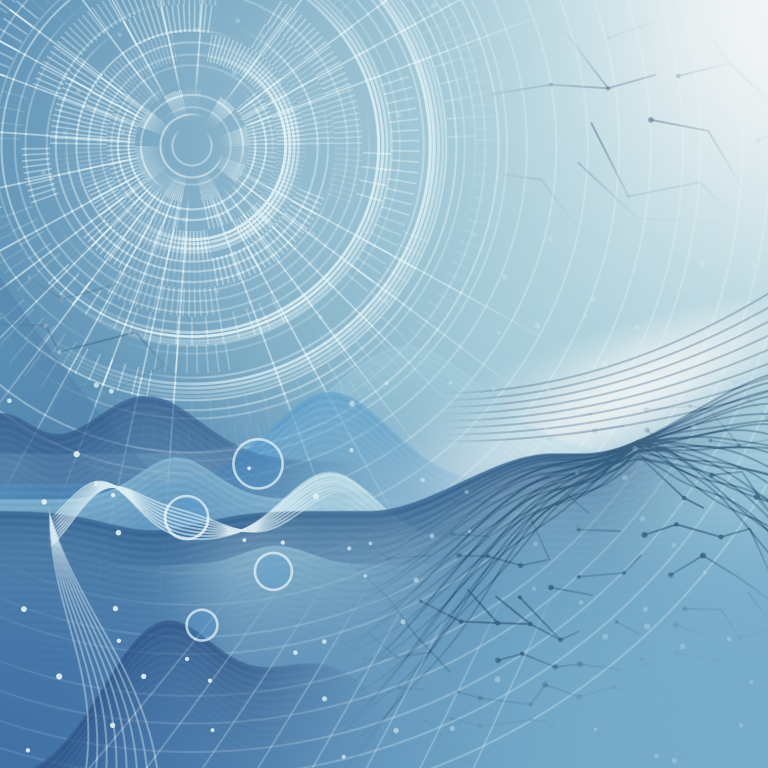
This background is drawn by a Shadertoy shader. Its source:

```glsl
// Pale blue abstract: a fine radial dial over misty, layered waves.
// Polar hashes draw rings and ticks, Gaussian bumps shape the waves,
// and a jittered cell grid supplies the linked dots.

const vec3 NAVY = vec3(.18, .33, .53), MIST = vec3(.9, .96, .97);

float hash(vec2 p) {
  return fract(sin(dot(p, vec2(12.99, 78.23))) * 4375.85);
}

// Smooth step that may also fall
float ramp(float a, float b, float x) {
  x = clamp((x - a) / (b - a), 0., 1.);
  return x * x * (3. - 2. * x);
}

float bump(float x, float c, float w) {
  x = (x - c) / w;
  return exp(-x * x);
}

float spot(vec2 p, float x, float y, float w, float h) {
  return bump(p.x, x, w) * bump(p.y, y, h);
}

float stroke(float d, float w) {
  return ramp(w + 1.5 / iResolution.y, w, abs(d));
}

// Stroke along the zero of any smooth field
float curve(float d) {
  float slope = length(vec2(dFdx(d), dFdy(d))) * iResolution.y;
  return stroke(d / max(slope, .01), .0003);
}

vec2 cellPoint(vec2 id) {
  return id + .1 + .8 * vec2(hash(id + 3.7), hash(id + 41.3));
}

// x: links between neighbouring points, y: dots
vec2 network(vec2 p, float scale) {
  p *= scale;
  vec2 net = vec2(0);
  for (int i = 0; i < 9; i++) {
    vec2 id = floor(p) + vec2(i % 3 - 1, i / 3 - 1), a = cellPoint(id);
    float k = hash(id + 9.1);
    vec2 b = cellPoint(id + vec2(1, k > .5 ? 0 : -1)) - a, q = p - a;
    float link = length(q - b * clamp(dot(q, b) / dot(b, b), 0., 1.));
    net = max(net, vec2(stroke(link / scale, .0003) * step(.3, k),
      stroke(length(q) / scale, .001 + .002 * k * k) * step(.45, k)));
  }
  return net;
}

// Fill below an edge, fading with depth, with fine contour lines
void wave(inout vec3 col, float depth, vec3 tint, float alpha) {
  alpha *= ramp(-.001, .002, depth) * exp(-max(depth, 0.) / .085);
  col = mix(col, tint + .025 * sin(depth * 650.), alpha);
}

// Spokes or ticks: n rays around the circle
float rays(float a, float n, float r) {
  return stroke((fract(a * n) - .5) * 6.2832 / n * r, .0002);
}

float dial(vec2 p) {
  float r = length(p), a = atan(p.y, p.x), ink = .17 * ramp(.4, .08, r);
  // Thin broken rings
  for (int i = 0; i < 30; i++) {
    float k = hash(vec2(i, 5)), R = .022 + .0138 * float(i) + .006 * k;
    ink += stroke(r - R, .0004) * ramp(-.4, .2, cos(a - k * 40.) + .5 - R) * (.2 + .3 * k);
  }
  // Bright bundled arcs and wide faint orbits
  vec3 radii = vec3(.122, .243, .31);
  for (int i = 0; i < 12; i++) {
    float s = float(i % 4), lit = ramp(-.4, .9, cos(a + .45));
    ink += stroke(r - radii[i / 4] - .0055 * s, .0009) * lit * (.75 - .13 * s);
    ink += stroke(r - .42 - .04 * float(i) - .02 * hash(vec2(i, 7)), .0004) * .3 * lit;
  }
  // Ticks in hashed polar blocks, then sparse spokes
  float band = floor(r * 27.), turn = a / 6.2832;
  float block = hash(vec2(band, floor(turn * 18.)));
  ink += rays(turn, floor(70. + 130. * hash(vec2(band, 2))), r)
    * ramp(.25, .8, block) * .38 * ramp(.43, .3, r) * ramp(.03, .07, r);
  float k = hash(vec2(floor(turn * 44.), 8));
  return ink + rays(turn, 44., r) * step(.45, k) * ramp(.06, .1, r) * ramp(.35 + .35 * k, .3, r) * .5;
}

void mainImage(out vec4 fragColor, in vec2 fragCoord) {
  vec2 uv = fragCoord / iResolution.xy;
  float x = uv.x, y = uv.y, dark = 0., light = 0.;
  // Sky, deep lower left and two white glows
  vec3 sky = mix(vec3(.36, .57, .71), vec3(.64, .8, .85), ramp(0., .75, x));
  vec3 deep = mix(vec3(.25, .44, .65), vec3(.46, .67, .79), ramp(0., .8, x));
  vec3 col = mix(deep, sky, ramp(.2, .56, y));
  float glow = max(.95 * spot(uv, 1.04, 1., .33, .4), .85 * spot(uv - vec2(0, .45 * x), .82, .12, .25, .08));
  col = mix(col, vec3(.97), glow);
  col = mix(col, MIST, min(dial(uv - vec2(.25, .81)), .9));

  // Waves, back to front
  wave(col, .41 + .14 * bump(x, .53, .14) - y, vec3(.68, .84, .9), .3);
  wave(col, .64 - 1.5 * x + 1.1 * x * x - y, vec3(.28, .46, .65), .35 * ramp(.4, .1, x));
  wave(col, .37 + .12 * bump(x, .43, .11) - y, vec3(.36, .62, .8), .75 * ramp(.68, .4, x));
  wave(col, .4 + .085 * bump(x, .19, .1) + .06 * bump(x, 0., .06) - y, NAVY, .7 * ramp(.5, .2, x));
  wave(col, .35 + .055 * bump(x, .23, .07) - y, vec3(.55, .74, .84), .7 * ramp(.62, .35, x));
  float crest = .295 + .078 * bump(x, .13, .065) + .09 * bump(x, .43, .085);
  wave(col, crest - y, vec3(.77, .89, .92), .85 * ramp(.18, .38, x) * ramp(.62, .45, x));
  float edge = .335 + .075 * ramp(.48, .72, x) + .11 * ramp(.76, 1.05, x) - .025 * bump(x, .2, .09);
  wave(col, edge - y, vec3(.2, .38, .56), .88 * ramp(1.02, .72, x));
  wave(col, .265 + .025 * bump(x, .36, .06) - y, vec3(.65, .83, .89), .5 * bump(x, .36, .13));
  wave(col, .2 * bump(x, .21, .11) + .15 * bump(x, .42, .13) - .02 - y, NAVY, .8 * ramp(.52, .25, x));

  // Dark strands gathered at the ribbon's neck
  for (int i = 0; i < 24; i++) {
    float t = float(i) / 23.;
    float fan = (.04 + t * 1.1) * pow(max(.87 - x, 0.), 1.4) + t * 1.3 * max(x - .83, 0.);
    dark += curve(y - edge + fan + .012 * t * sin(x * 30. + t * 40.)) * .4 * ramp(.4, .7, x);
  }
  // Rising threads, white crest bundle, stems and crossing threads
  for (int i = 0; i < 8; i++) {
    float s = float(i), rise = max(x - .57, 0.);
    dark += curve(y - .425 - .009 * s - (.35 + .05 * s) * rise * rise) * .3 * ramp(.56, .68, x);
    light += curve(y - crest + .005 * s * sin(x * 19. + .3)) * .6 * ramp(.06, .08, x) * ramp(.5, .35, x);
    float stem = .09 - .025 * cos((y - .33) * 11.) + .04 * s * (.33 - y);
    light += curve(x - stem) * .4 * ramp(.34, .3, y);
    light += curve(y - (1.1 + .1 * s) * (x - .12 - .08 * s) - .3 * x * x) * .25 * ramp(.27, .1, y);
  }

  // Linked points
  vec2 coarse = network(uv, 15.), fine = network(uv + 3.3, 24.);
  dark += dot(fine, vec2(.6, .8)) * (spot(uv, .9, .33, .13, .1) + spot(uv, .65, .2, .12, .1));
  dark += dot(coarse, vec2(.4, .7)) * (spot(uv, .8, .84, .13, .08) + spot(uv, .13, .57, .1, .06));
  light += coarse.y * (.8 * ramp(.75, .2, x) * ramp(.65, .4, y) + .25);
  col = mix(col, vec3(.16, .32, .45), min(dark, .75));

  // Bubbles stepping down along the waves
  for (int i = 0; i < 4; i++) {
    float s = float(i), d = length(uv - vec2(.336 - .103 * mod(s, 2.) + .01 * s, .396 - .07 * s)) - .032 + .004 * s;
    col = mix(col, vec3(.28, .58, .82), .25 * ramp(.002, -.002, d));
    light += stroke(d, .0007) * .75;
  }
  fragColor = vec4(mix(col, MIST, min(light, .9)), 1);
}
```
